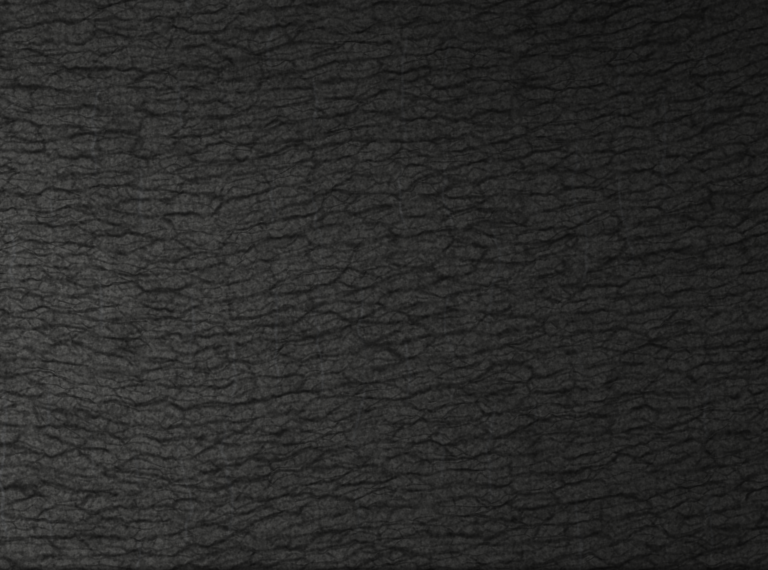
This texture is drawn by a WebGL 1 fragment shader. Its source:

```glsl
precision highp float;
// Dark leather: flattened Voronoi plates parted by slightly ragged creases that
// run mostly sideways, with finer cracks, thin fold lines, faint upright
// wrinkles and dense pores, under a soft light that falls from the left.

uniform vec2 u_resolution;

const vec3 LEATHER_TINT = vec3(1.0, 0.998, 0.975);
const vec3 WRINKLE_TINT = vec3(0.90, 0.98, 1.12);
const float LIGHT_LEFT = 0.288;
const float LIGHT_RIGHT = 0.150;
const vec2 PLATE_SCALE = vec2(13.0, 34.0);   // plates per canvas height
const vec2 CRACK_SCALE = vec2(29.0, 62.0);
const vec2 FOLD_SCALE = vec2(7.0, 34.0);
const float CELL_JITTER = 0.84;
const float PLATE_CREASE = 0.0062;           // crease half widths
const float CRACK_CREASE = 0.0040;
const float PLATE_DEPTH = 0.40;
const float CRACK_DEPTH = 0.28;
const float FOLD_DEPTH = 0.13;
const float GRAIN_BEND = 0.085;              // upward sweep to the right
const float RAGGEDNESS = 0.0045;
const float WRINKLE_SPACING = 0.077;
const float WRINKLE_GLOW = 0.15;
const float PORE_SCALE = 225.0;
const float PORE_CONTRAST = 0.62;

float hash(vec2 p) {
  vec3 q = fract(vec3(p.xyx) * 0.1031);
  q += dot(q, q.yzx + 33.33);
  return fract((q.x + q.y) * q.z);
}

vec2 cellPoint(vec2 p) {
  return 0.5 + CELL_JITTER * (vec2(hash(p), hash(p + vec2(57.3, 113.7))) - 0.5);
}

float noise(vec2 p) {
  vec2 cell = floor(p);
  vec2 f = fract(p);
  f = f * f * (3.0 - 2.0 * f);
  float low = mix(hash(cell), hash(cell + vec2(1.0, 0.0)), f.x);
  float high = mix(hash(cell + vec2(0.0, 1.0)), hash(cell + vec2(1.0)), f.x);
  return mix(low, high, f.y);
}

// Crease depth around Voronoi plates; sideways borders are the deepest.
float creases(vec2 p, vec2 scale, float width) {
  vec2 q = p * scale;
  vec2 cell = floor(q);
  vec2 f = q - cell;
  vec2 nearest = vec2(0.0);
  float best = 8.0;
  for (int j = -1; j <= 1; j++) {
    for (int i = -1; i <= 1; i++) {
      vec2 o = vec2(float(i), float(j));
      vec2 r = o + cellPoint(cell + o) - f;
      if (dot(r, r) < best) {
        best = dot(r, r);
        nearest = r;
      }
    }
  }
  float depth = 0.0;
  for (int j = -2; j <= 2; j++) {
    for (int i = -2; i <= 2; i++) {
      vec2 o = vec2(float(i), float(j));
      vec2 r = o + cellPoint(cell + o) - f;
      vec2 across = r - nearest;
      if (dot(across, across) > 0.0001) {
        vec2 normal = across * scale;
        float border = dot(0.5 * (r + nearest), across) / length(normal);
        float strength = mix(0.4, 1.0, abs(normal.y) / length(normal));
        depth = max(depth, strength * (1.0 - smoothstep(0.0, width, border)));
      }
    }
  }
  return depth;
}

// Short raised lines, roughly upright, broken up along their length.
float wrinkles(vec2 p) {
  float wobble = 0.03 * noise(p * vec2(3.0, 9.0)) + 0.012 * noise(p * 38.0);
  float x = (p.x + wobble) / WRINKLE_SPACING;
  float id = floor(x);
  float offset = abs(fract(x) - 0.5) * WRINKLE_SPACING;
  float gate = smoothstep(0.5, 0.85, noise(vec2(id * 7.0, p.y * 11.0)));
  return gate * (1.0 - smoothstep(0.0, 0.005, offset));
}

void main() {
  vec2 uv = gl_FragCoord.xy / u_resolution;
  vec2 p = gl_FragCoord.xy / u_resolution.y;

  // Bent, warped and ragged coordinates of the grain
  vec2 grain = p + vec2(3.0, 5.0 - GRAIN_BEND * p.x * p.x);
  grain.y += 0.045 * (noise(p * 3.0 + 4.0) - 0.5);
  grain += vec2(0.020, 0.010) * (vec2(noise(p * 22.0), noise(p * 24.0 + 40.0)) - 0.5);
  grain += RAGGEDNESS * (vec2(noise(p * 90.0), noise(p * 90.0 + 31.0)) - 0.5);

  // Creases, faded in places along their length, and folds
  float wear = 0.7 + 0.6 * noise(grain * vec2(20.0, 45.0));
  float unbroken = mix(0.5, 1.0, smoothstep(0.2, 0.6, noise(grain * vec2(45.0, 80.0))));
  float plate = unbroken * creases(grain, PLATE_SCALE, PLATE_CREASE * wear);
  float crack = unbroken * creases(grain + 9.0, CRACK_SCALE, CRACK_CREASE * wear);
  float ridge = 1.0 - abs(2.0 * noise(grain * FOLD_SCALE) - 1.0);
  float fold = smoothstep(0.75, 1.0, ridge);
  float shade = (1.0 - PLATE_DEPTH * plate) * (1.0 - CRACK_DEPTH * crack);
  shade *= 1.0 - FOLD_DEPTH * fold;

  // Pores, on a turned lattice
  vec2 pore = mat2(0.8, 0.6, -0.6, 0.8) * p * PORE_SCALE + 300.0;
  shade *= 1.0 + PORE_CONTRAST * (mix(noise(pore), noise(pore.yx * 1.6), 0.4) - 0.5);

  // Light from the left, weaker towards the top and the lower rim
  float light = mix(LIGHT_LEFT, LIGHT_RIGHT, smoothstep(-0.15, 1.05, uv.x));
  light *= 1.0 - 0.24 * smoothstep(0.5, 1.05, uv.y);
  light *= 1.0 - 0.08 * (1.0 - smoothstep(0.0, 0.4, uv.y));
  light *= mix(0.6, 1.0, smoothstep(0.0, 0.012, uv.y));

  vec3 color = LEATHER_TINT * light * shade;
  color += WRINKLE_TINT * light * WRINKLE_GLOW * wrinkles(p);
  gl_FragColor = vec4(color, 1.0);
}
```
